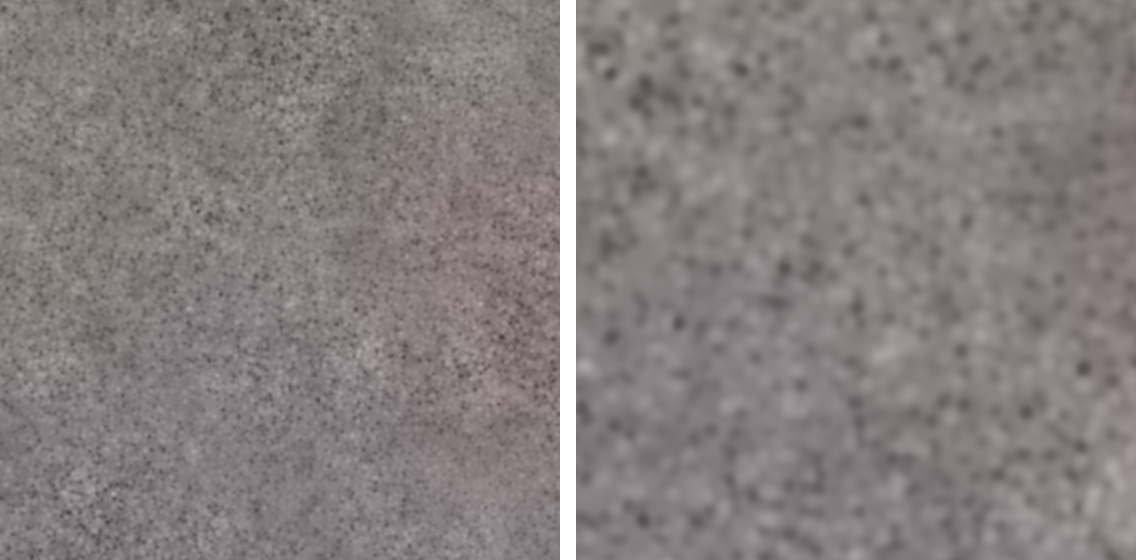
Left: the whole. Right: its middle third, enlarged.
A WebGL 2 fragment shader for this texture:

```glsl
#version 300 es
precision highp float;

uniform vec2 u_resolution;
out vec4 fragColor;

// Colours
const vec3 BASE_GREY = vec3(0.520, 0.490, 0.486);
const vec3 OLIVE_TINT = vec3(-0.003, 0.007, -0.013);
const vec3 VIOLET_TINT = vec3(-0.004, -0.006, 0.010);
const vec3 PINK_TINT = vec3(0.010, -0.007, -0.001);

// Cells across the canvas, and the spread of brightness each layer adds
const float FINE_CELLS = 118.0;
const float FINE_SPREAD = 0.032;
const float COARSE_CELLS = 62.0;
const float COARSE_SPREAD = 0.018;
const float MOTTLE_CELLS = 23.0;
const float MOTTLE_SPREAD = 0.011;
const float PATCH_CELLS = 9.0;
const float PATCH_SPREAD = 0.009;
const float CLOUD_CELLS = 3.5;
const float CLOUD_SPREAD = 0.010;

const float DARK_SKEW = 0.08;          // deepens dark pits, softens highlights
const float CONTRAST_VARIATION = 0.22; // how much grain strength drifts
const float BLOB_NORMALISER = 2.58;    // brings blob noise to unit deviation

// Integer hash giving three values in 0..1
vec3 hash3(ivec2 cell, int seed) {
    uvec3 v = uvec3(ivec3(cell, seed) + 4096) * 1664525u + 1013904223u;
    for (int i = 0; i < 2; i++) {
        v.x += v.y * v.z;
        v.y += v.z * v.x;
        v.z += v.x * v.y;
        v ^= v >> 16u;
    }
    return vec3(v & 65535u) / 65535.0;
}

// Cellular noise: one soft light or dark blob scattered in every cell
float blobNoise(vec2 p, int seed) {
    ivec2 home = ivec2(floor(p));
    float sum = 0.0;
    for (int y = -1; y <= 1; y++) {
        for (int x = -1; x <= 1; x++) {
            ivec2 cell = home + ivec2(x, y);
            vec3 rnd = hash3(cell, seed);
            vec2 toCentre = vec2(cell) + rnd.xy - p;
            float falloff = max(1.0 - dot(toCentre, toCentre), 0.0);
            sum += (2.0 * rnd.z - 1.0) * falloff * falloff * falloff;
        }
    }
    return sum * BLOB_NORMALISER;
}

// Slow hue drift from layered sines
vec3 hueDrift(vec2 uv) {
    float sway = 0.10 * sin(7.0 * uv.x + 3.0 * uv.y)
               + 0.06 * sin(13.0 * uv.y - 9.0 * uv.x + 1.7);
    float height = smoothstep(0.15, 0.85, uv.y + sway);
    float pink = smoothstep(0.45, 0.95, uv.x + sway)
               * (1.0 - smoothstep(0.15, 0.5, abs(uv.y - 0.48)));
    return mix(mix(VIOLET_TINT, OLIVE_TINT, height), PINK_TINT, pink);
}

void main() {
    vec2 uv = gl_FragCoord.xy / min(u_resolution.x, u_resolution.y);

    // Broad unevenness
    float cloud = blobNoise(uv * CLOUD_CELLS, 1);
    float patches = blobNoise(uv * PATCH_CELLS, 2);
    float mottle = blobNoise(uv * MOTTLE_CELLS, 3);

    // Fine grain, stronger in some patches than in others
    float grain = FINE_SPREAD * blobNoise(uv * FINE_CELLS, 4)
                + COARSE_SPREAD * blobNoise(uv * COARSE_CELLS, 5);
    float unitGrain = grain / length(vec2(FINE_SPREAD, COARSE_SPREAD));
    grain *= 1.0 - DARK_SKEW * clamp(unitGrain, -2.5, 2.5);
    grain *= 1.0 + CONTRAST_VARIATION * clamp(0.6 * patches - 0.6 * cloud, -1.5, 1.5);

    float tone = grain + MOTTLE_SPREAD * mottle
               + PATCH_SPREAD * patches + CLOUD_SPREAD * cloud;
    fragColor = vec4(clamp(BASE_GREY + hueDrift(uv) + tone, 0.0, 1.0), 1.0);
}
```
